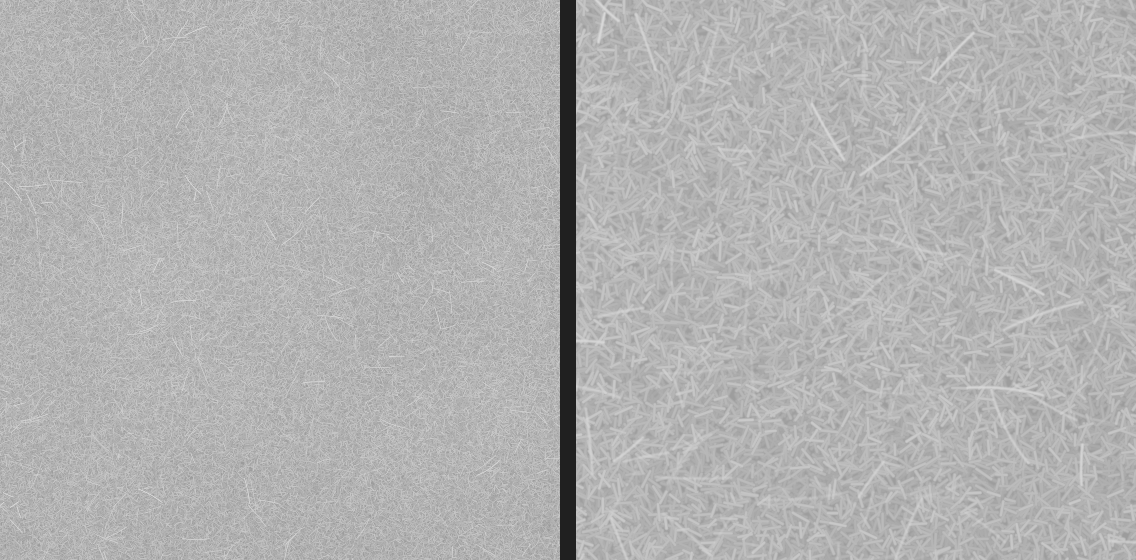
Left: the whole. Right: its middle third, enlarged.
Give the GLSL for this texture, as a three.js fragment shader.

```glsl
#define GAP_TONE 0.615
#define PALE_TONE 0.79
#define TONE_RANGE 0.14
#define HAIR_TONE 0.85
#define CLOUD_DEPTH 0.055
#define FLECK_GRID 150.0
#define FLECKS_PER_CELL 6
#define FLECK_WIDTH 0.0010
#define HAIR_GRID 26.0
#define HAIRS_PER_CELL 4
#define HAIR_WIDTH 0.0008
#define SOFTNESS 0.0008

varying vec2 vUv;

const float PI = 3.14159;

// Four random values from a cell and an index
vec4 hash4(vec3 seed) {
  vec4 p = fract(seed.xyzx * vec4(0.1031, 0.1030, 0.0973, 0.1099));
  p += dot(p, p.wzxy + 33.33);
  return fract((p.xxyz + p.yzzw) * p.zywx);
}

float valueNoise(vec2 p) {
  vec2 cell = floor(p);
  vec2 f = fract(p);
  f = f * f * (3.0 - 2.0 * f);
  float a = hash4(vec3(cell, 7.0)).x;
  float b = hash4(vec3(cell + vec2(1.0, 0.0), 7.0)).x;
  float c = hash4(vec3(cell + vec2(0.0, 1.0), 7.0)).x;
  float d = hash4(vec3(cell + vec2(1.0, 1.0), 7.0)).x;
  return mix(mix(a, b, f.x), mix(c, d, f.x), f.y);
}

float clouds(vec2 p) {
  float sum = 0.0;
  float weight = 0.5;
  for (int i = 0; i < 4; i++) {
    sum += weight * valueNoise(p);
    p = p * 2.03 + 11.7;
    weight *= 0.5;
  }
  return sum;
}

// Coverage of a gently bent strand centred on the origin
float strand(vec2 p, float angle, float halfLength, float halfWidth, float bend) {
  float c = cos(angle);
  float s = sin(angle);
  p = vec2(c * p.x + s * p.y, c * p.y - s * p.x);
  p.y += bend * p.x * p.x;
  float d = length(vec2(max(abs(p.x) - halfLength, 0.0), p.y));
  return 1.0 - smoothstep(max(halfWidth - SOFTNESS, 0.0), halfWidth + SOFTNESS, d);
}

// Dense felt of short flecks; the palest strand lies on top
float feltTone(vec2 uv) {
  float tone = GAP_TONE;
  vec2 home = floor(uv * FLECK_GRID);
  for (int y = -1; y <= 1; y++) {
    for (int x = -1; x <= 1; x++) {
      vec2 cell = home + vec2(float(x), float(y));
      for (int k = 0; k < FLECKS_PER_CELL; k++) {
        vec4 h = hash4(vec3(cell, float(k) + 20.0));
        vec2 p = uv - (cell + h.xy) / FLECK_GRID;
        float halfLength = mix(0.0028, 0.0055, fract(h.z * 37.0));
        float cover = strand(p, h.z * PI, halfLength, FLECK_WIDTH, 0.0);
        float shade = PALE_TONE - TONE_RANGE * sqrt(h.w);
        tone = max(tone, mix(GAP_TONE, shade, cover));
      }
    }
  }
  return tone;
}

// Sparse long hairs, mostly faint, gathered in loose clusters
float hairCover(vec2 uv) {
  float cover = 0.0;
  vec2 home = floor(uv * HAIR_GRID);
  for (int y = -1; y <= 1; y++) {
    for (int x = -1; x <= 1; x++) {
      vec2 cell = home + vec2(float(x), float(y));
      float cluster = smoothstep(0.15, 0.85, valueNoise(cell * 0.45 + 5.0));
      for (int k = 0; k < HAIRS_PER_CELL; k++) {
        vec4 h = hash4(vec3(cell, float(k) + 60.0));
        vec2 p = uv - (cell + h.xy) / HAIR_GRID;
        float halfLength = mix(0.008, 0.025, fract(h.z * 37.0));
        float bend = 10.0 * (fract(h.z * 91.0) - 0.5);
        float opacity = pow(h.w, 3.0) * mix(0.3, 1.0, cluster);
        cover = max(cover, opacity * strand(p, h.z * PI, halfLength, HAIR_WIDTH, bend));
      }
    }
  }
  return cover;
}

void main() {
  float tone = feltTone(vUv);
  tone += CLOUD_DEPTH * (clouds(vUv * 4.0 + 3.0) - 0.47);
  tone = mix(tone, HAIR_TONE, hairCover(vUv));
  gl_FragColor = vec4(vec3(tone), 1.0);
}
```
